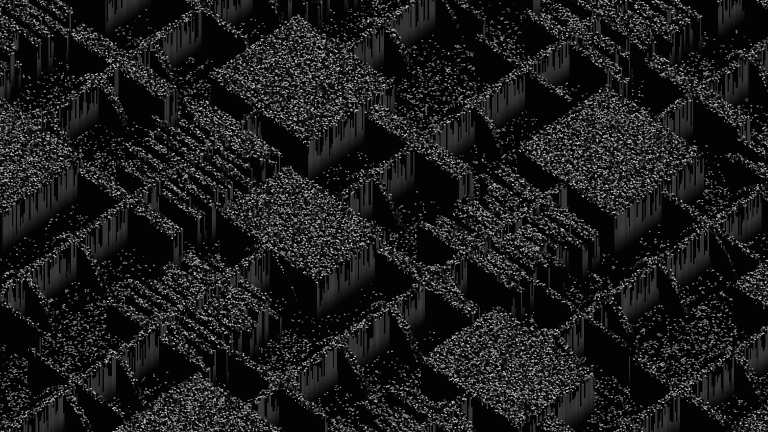
A WebGL 2 fragment shader for this background:

```glsl
#version 300 es
precision highp float;
// Draws an oblique city of hair-thin columns: plateaus, ragged strips, long ridges and fins.
// Each view ray walks the column grid from front to back and stops at the first column
// it meets; lit column tops become pale grains, right faces grey, left faces black.

uniform vec2 u_resolution;
out vec4 fragColor;

const float SLOPE = 0.7;          // screen slope of both ground axes
const float BLOCK = 0.2375;       // block side, in canvas heights
const float COLUMNS = 78.0;       // columns along one block side
const float WALL_HEIGHT = 0.085;
const float JITTER = 0.012;
const float MAX_HEIGHT = WALL_HEIGHT + JITTER;
const vec2 GRID_OFFSET = vec2(0.854, 0.197);
const float BLACK = 0.012;
const float DIM_TOP = 0.085;
const float WALL_GREY = 0.2;

float hash(vec2 p) {
    vec3 q = fract(p.xyx * vec3(0.1031, 0.1030, 0.0973));
    q += dot(q, q.yzx + 33.33);
    return fract((q.x + q.y) * q.z);
}

// 1 inside a band of the given half width, 0 outside
float band(float x, float halfWidth) {
    return step(abs(x), halfWidth);
}

// Relative height, 0 to 1, at a point measured in blocks
float terrain(vec2 plan) {
    vec2 block = floor(plan);
    vec2 f = plan - block - 0.5;
    float kind = fract(dot(block, vec2(0.7549, 0.5698)) + 0.33);
    float size = hash(block + 17.0);

    float ridge = band(f.y, 0.032);

    // Fins that arch down from both sides of the ridge
    float finX = (fract(plan.x * 2.0 + hash(vec2(block.y, 5.0))) - 0.5) * 0.5;
    float fin = band(finX, 0.03) * max(0.0, 1.0 - f.y * f.y / 0.1);
    float height = max(ridge, fin * 0.95);

    if (kind < 0.27) {            // plateau
        float plateau = band(f.x, mix(0.32, 0.5, size)) * band(f.y, 0.48);
        return max(height, plateau);
    }
    if (kind < 0.48) {            // ragged strips of uneven height and length
        vec2 strip = vec2(floor(plan.x * 26.0), block.y);
        float reach = mix(0.26, 0.5, hash(strip + 41.0));
        float level = mix(0.55, 1.0, hash(strip + 83.0));
        return max(height, level * band(f.y, reach) * band(f.x, 0.42));
    }
    float shift = (hash(block + 59.0) - 0.5) * 0.7;   // single narrow bar
    return max(height, band(f.x - shift, mix(0.015, 0.09, size * size)) * band(f.y, 0.46));
}

// Grain on top of a column: dense on high ground, sparse in sheltered hollows
float topShade(vec2 id, vec2 plan, float level) {
    float shelter = max(terrain(plan + vec2(0.1, -0.1)),
                        terrain(plan + vec2(0.2, -0.2)));
    float hollow = 0.27 * (1.0 - 0.8 * shelter);
    float high = smoothstep(0.3, 0.8, level);
    float lit = step(hash(id + 211.0), mix(hollow, 0.62, high));
    float grain = mix(0.3, 0.74, hash(id + 307.0)) * mix(0.8, 1.0, high);
    return mix(mix(BLACK, DIM_TOP, high), grain, lit);
}

// Right face: grey wall with dark streaks hanging from the top
float wallShade(vec2 id, float below, float altitude) {
    float streak = 0.065 * hash(id + 401.0) * step(hash(id + 503.0), 0.65);
    float tone = WALL_GREY * mix(0.85, 1.15, hash(id + 607.0));
    tone *= smoothstep(-0.01, 0.055, altitude);
    return mix(BLACK, tone, step(streak, below));
}

// Walks one ray through the column grid
float traceColumns(vec2 point) {
    float depth = (1.0 - point.y + MAX_HEIGHT) / (2.0 * SLOPE);
    vec2 ground = vec2(point.x * 0.5 - depth, point.x * 0.5 + depth);
    vec2 cell = (ground / BLOCK + GRID_OFFSET) * COLUMNS;
    vec2 id = floor(cell);
    vec2 exits = vec2(id.x + 1.0 - cell.x, cell.y - id.y);
    float drop = 2.0 * SLOPE * BLOCK / COLUMNS;
    float entry = MAX_HEIGHT;
    bool rightFace = false;

    for (int i = 0; i < 60; i++) {
        vec2 plan = (id + 0.5) / COLUMNS;
        float level = terrain(plan);
        float height = WALL_HEIGHT * level + JITTER * hash(id) * mix(0.2, 1.0, level);
        if (height >= entry)
            return rightFace ? wallShade(id, height - entry, entry) : BLACK;
        float leave = MAX_HEIGHT - min(exits.x, exits.y) * drop;
        if (height >= leave) return topShade(id, plan, level);
        rightFace = exits.y < exits.x;
        if (rightFace) { id.y -= 1.0; exits.y += 1.0; }
        else           { id.x += 1.0; exits.x += 1.0; }
        entry = leave;
    }
    return BLACK;
}

void main() {
    // Four samples smooth the grain edges
    float grey = 0.0;
    for (int i = 0; i < 4; i++) {
        vec2 offset = (vec2(i % 2, i / 2) - 0.5) * 0.5;
        grey += 0.25 * traceColumns((gl_FragCoord.xy + offset) / u_resolution.y);
    }
    fragColor = vec4(vec3(grey), 1.0);
}
```
